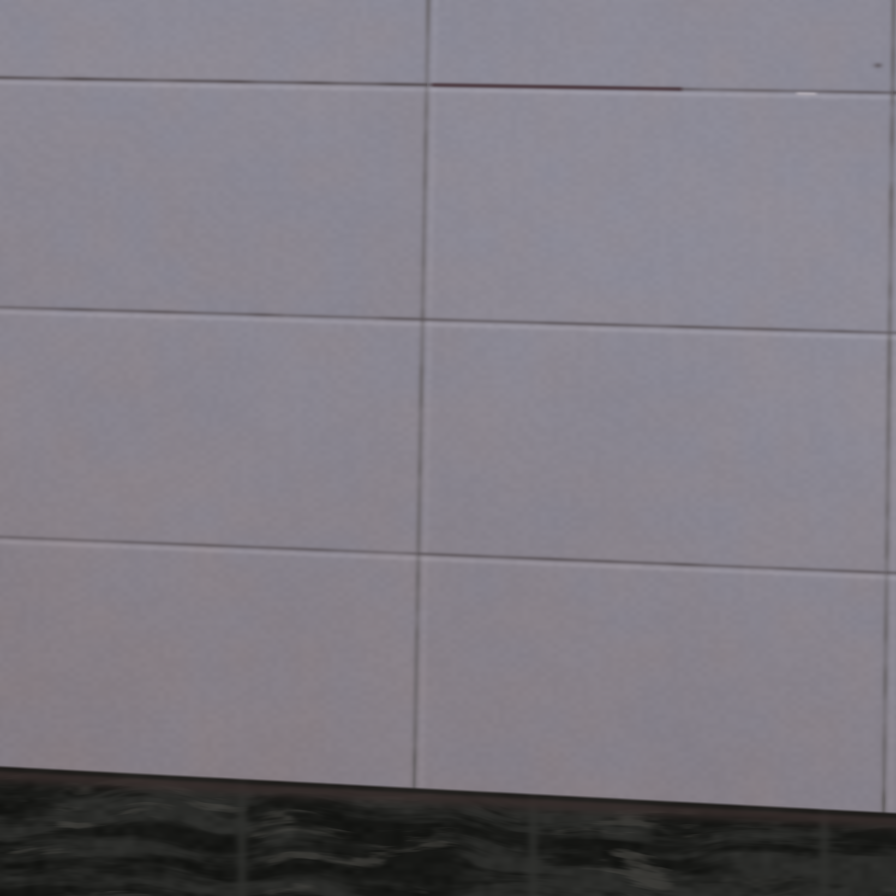
Reproduce this texture procedurally as a WebGL 2 fragment shader.

```glsl
#version 300 es
precision highp float;
// Pale glazed wall tiles in slightly skewed rows above a strip of dark stone.
// Two straight-line mappings turn the canvas into tile units; joints are soft
// lines around whole units, and value noise gives the mottling, grain and wear.
uniform vec2 u_resolution;
out vec4 fragColor;

// Layout in canvas units; each pair is the value at the two ends of an axis
const vec2 BASE_EDGE = vec2(0.1445, 0.0925);   // top of the stone, left and right
const vec2 ROW_HEIGHT = vec2(0.2563, 0.268);   // left and right
const vec2 JOINT_X = vec2(0.460, 0.478);       // main upright joint, bottom and top
const vec2 TILE_WIDTH = vec2(0.525, 0.5195);   // bottom and top
const float JOINT_HALF = 0.0023;
const float UPRIGHT_HALF = 0.0034;
const float STONE_PITCH = 0.325;
const float STONE_OFFSET = 0.270;
const float GRAIN = 0.016;
const float MOTTLE = 0.020;

const vec3 GLAZE_COOL = vec3(0.550, 0.540, 0.585);
const vec3 GLAZE_WARM = vec3(0.512, 0.480, 0.505);
const vec3 GROUT = vec3(0.335, 0.310, 0.325);
const vec3 UPRIGHT_GROUT = vec3(0.400, 0.385, 0.395);
const vec3 STAIN = vec3(0.270, 0.190, 0.215);
const vec3 GLINT = vec3(0.680, 0.660, 0.690);
const vec3 STONE_DARK = vec3(0.085, 0.088, 0.080);
const vec3 STONE_MID = vec3(0.165, 0.168, 0.160);
const vec3 STONE_LIGHT = vec3(0.265, 0.260, 0.245);
const vec3 EDGE_BROWN = vec3(0.215, 0.175, 0.170);

float hash(vec2 p) {
  return fract(sin(dot(p, vec2(127.1, 311.7))) * 43758.5453);
}

float noise(vec2 p) {
  vec2 i = floor(p), f = fract(p);
  f = f * f * (3.0 - 2.0 * f);
  return mix(mix(hash(i), hash(i + vec2(1, 0)), f.x),
             mix(hash(i + vec2(0, 1)), hash(i + vec2(1, 1)), f.x), f.y);
}

float fbm(vec2 p) {
  float sum = 0.0, amp = 0.5;
  for (int i = 0; i < 4; i++) {
    sum += amp * noise(p);
    p = p * 2.03 + 17.3;
    amp *= 0.5;
  }
  return sum;
}

float softLine(float d, float halfWidth) {
  return exp(-d * d / (halfWidth * halfWidth));
}

float span(float x, float a, float b) {
  return smoothstep(a, a + 0.008, x) * (1.0 - smoothstep(b - 0.008, b, x));
}

vec3 wallColor(vec2 p, vec2 tile, vec2 size) {
  // Glaze: slow light falloff, mottling and a fine woven grain
  float light = clamp(0.05 + 0.72 * p.y + 0.28 * p.x, 0.0, 1.0);
  vec3 col = mix(GLAZE_WARM, GLAZE_COOL, smoothstep(0.05, 0.85, light));
  col += MOTTLE * (fbm(p * 9.0) - 0.47);
  col += GRAIN * (noise(p * vec2(150.0, 190.0)) - 0.5);
  col.rb += 0.014 * (noise(p * 26.0 + 4.0) - 0.5) * vec2(1.0, -1.0);
  col += 0.010 * (hash(floor(tile) + 3.0) - 0.5);

  // Upright joints: faint and broken, dirtier towards the floor
  vec2 nearest = floor(tile + 0.5);
  vec2 d = (tile - nearest) * size;
  float dirt = 1.0 - smoothstep(0.0, 0.28, tile.y);
  float upright = softLine(d.x, UPRIGHT_HALF) * (0.34 + 0.42 * noise(p * vec2(8.0, 65.0)));
  col = mix(col, UPRIGHT_GROUT, min(upright + 0.4 * dirt * softLine(d.x, 0.002), 1.0));
  col += 0.018 * softLine(d.x - 0.008, 0.004);

  // Level joints: dark gap over a bright rounded tile edge, wear per tile
  float inner = step(0.5, nearest.y);
  float worn = mix(0.48, 0.85, hash(vec2(floor(tile.x), nearest.y)));
  worn *= 0.72 + 0.5 * noise(vec2(p.x * 34.0, nearest.y * 7.0));
  col = mix(col, GROUT, inner * worn * softLine(d.y, JOINT_HALF));
  col += inner * 0.045 * softLine(d.y + 0.0055, 0.003);

  // Uppermost joint: a reddish stain, then a small glint
  float top = step(2.5, nearest.y);
  col = mix(col, STAIN, top * span(p.x, 0.478, 0.765) * 0.75 * softLine(d.y, JOINT_HALF));
  col = mix(col, GLINT, top * span(p.x, 0.885, 0.915) * softLine(d.y + 0.003, 0.002));
  col = mix(col, GROUT, 0.6 * softLine(length((p - vec2(0.980, 0.927)) * vec2(0.6, 1.0)), 0.003));
  return col;
}

vec3 stoneColor(vec2 p, float depth) {
  // Layered stone: stretched noise with dark clefts and paler ridges
  vec2 q = vec2(p.x * 9.0, depth * 62.0 + 1.6 * noise(p * vec2(12.0, 20.0)));
  float layer = fbm(q);
  vec3 col = mix(STONE_DARK, STONE_MID, smoothstep(0.28, 0.62, layer));
  col = mix(col, STONE_LIGHT, 0.65 * smoothstep(0.57, 0.76, fbm(q * vec2(1.4, 1.1) + 31.0)));
  col += 0.035 * (noise(p * vec2(90.0, 150.0)) - 0.5);
  // Dusty joints between stones
  float along = (p.x - STONE_OFFSET) / STONE_PITCH;
  float gap = (along - floor(along + 0.5)) * STONE_PITCH;
  col = mix(col, STONE_MID * 1.12, 0.7 * softLine(gap, 0.007));
  // Brown lip with a shadow right under the wall
  col = mix(col, EDGE_BROWN, 0.8 * softLine(depth - 0.009, 0.009));
  return mix(col, STONE_DARK, 0.55 * softLine(depth - 0.003, 0.003));
}

void main() {
  vec2 p = gl_FragCoord.xy / u_resolution;
  vec2 size = vec2(mix(TILE_WIDTH.x, TILE_WIDTH.y, p.y), mix(ROW_HEIGHT.x, ROW_HEIGHT.y, p.x));
  vec2 start = vec2(mix(JOINT_X.x, JOINT_X.y, p.y), mix(BASE_EDGE.x, BASE_EDGE.y, p.x));
  vec2 tile = (p - start) / size;
  float height = p.y - start.y;
  float blur = max(0.002, 1.0 / u_resolution.y);
  vec3 col = mix(stoneColor(p, -height), wallColor(p, tile, size), smoothstep(-blur, blur, height));
  fragColor = vec4(col, 1.0);
}
```
